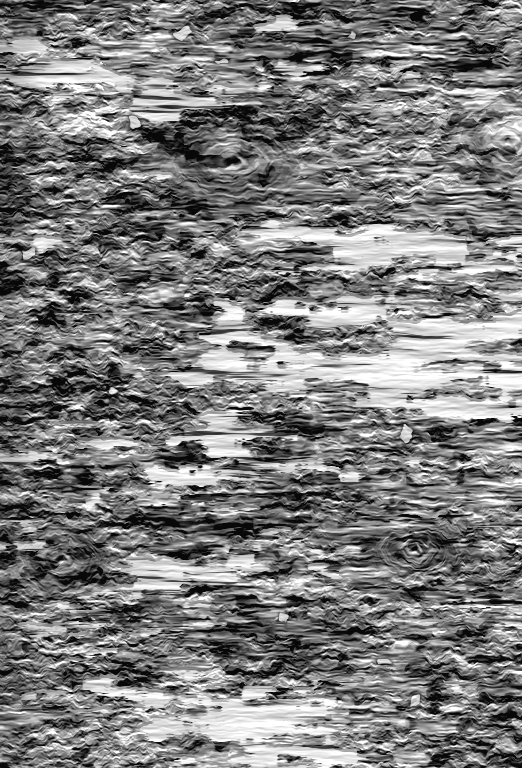
Write a Shadertoy shader that draws this texture.

```glsl
// Weathered tree trunk in black and white: gritty bark over pale, horizontally split wood.

const vec2 LIGHT_STEP = vec2(0.0, 0.0022);

// Elliptical areas: centre.xy, radii.zw
const vec4 BARE_AREAS[6] = vec4[6](
    vec4(0.47, 0.57, 0.25, 0.16), vec4(0.25, 0.25, 0.17, 0.09),
    vec4(0.31, 0.04, 0.14, 0.06), vec4(0.16, 0.91, 0.12, 0.035),
    vec4(0.28, 0.48, 0.06, 0.08), vec4(0.60, 0.52, 0.12, 0.16));
const vec4 BARK_PLATES[4] = vec4[4](
    vec4(0.41, 0.64, 0.13, 0.035), vec4(0.33, 0.13, 0.08, 0.045),
    vec4(0.15, 0.47, 0.09, 0.04), vec4(0.45, 0.55, 0.07, 0.018));
const vec4 KNOTS[4] = vec4[4](
    vec4(0.30, 0.80, 0.10, 0.055), vec4(0.66, 0.83, 0.08, 0.06),
    vec4(0.08, 0.28, 0.07, 0.05), vec4(0.54, 0.29, 0.06, 0.035));

float hash(vec2 p) {
    vec3 q = fract(p.xyx * 0.1031);
    q += dot(q, q.yzx + 33.33);
    return fract((q.x + q.y) * q.z);
}

float noise(vec2 p) {
    vec2 i = floor(p), f = fract(p);
    f = f * f * (3.0 - 2.0 * f);
    return mix(mix(hash(i), hash(i + vec2(1, 0)), f.x),
               mix(hash(i + vec2(0, 1)), hash(i + vec2(1, 1)), f.x), f.y);
}

float fbm(vec2 p, int octaves) {
    float sum = 0.0, total = 0.0, weight = 1.0;
    for (int i = 0; i < octaves; i++) {
        sum += weight * noise(p);
        total += weight;
        weight *= 0.6;
        p = p * 2.0 + 17.3;
    }
    return sum / total;
}

float blob(vec2 p, vec4 area) {
    vec2 d = (p - area.xy) / area.zw;
    return exp(-dot(d, d));
}

// Ragged displacement that breaks up the bark flakes
vec2 crumple(vec2 p, float amount) {
    return p + amount * (vec2(fbm(p * 50.0, 3), fbm(p * 50.0 + 31.7, 3)) - 0.5);
}

float plateAmount(vec2 p) {
    float sum = 0.0;
    for (int i = 0; i < 4; i++) sum += blob(p, BARK_PLATES[i]);
    return min(sum, 1.0);
}

float knotAmount(vec2 p) {
    float sum = 0.0;
    for (int i = 0; i < 4; i++) sum += blob(p, KNOTS[i]);
    return min(sum, 1.0);
}

// Broad crusty zones plus small crumbs lying on the fibres
float roughness(vec2 p) {
    float leftRim = 1.0 - smoothstep(0.0, 0.25, p.x);
    float zones = fbm(p * vec2(6.0, 13.0) + 4.1, 2) - 0.5;
    float crumbs = fbm(p * vec2(22.0, 52.0) + 1.3, 3) - 0.5;
    return smoothstep(-0.06, 0.08, 0.5 * zones + 0.9 * crumbs + 0.03
                      + 0.2 * leftRim + 0.25 * plateAmount(p));
}

// Exposed wood in horizontal strips with torn edges
float bareWood(vec2 p) {
    float bias = -0.22;
    for (int i = 0; i < 6; i++) bias += 0.23 * blob(p, BARE_AREAS[i]);
    bias = min(bias, 0.06) - 0.25 * plateAmount(p) - 0.15 * knotAmount(p);
    float strips = fbm(p * vec2(6.0, 24.0) + 9.6, 2) - 0.5;
    float torn = fbm(p * vec2(24.0, 80.0), 4) - 0.5;
    return smoothstep(-0.02, 0.05, 0.75 * strips + 0.95 * torn + bias);
}

// Height of the surface: fibres, crust and curled knots
float relief(vec2 p, float rough) {
    vec2 w = crumple(p, 0.013);
    float crust = fbm(w * vec2(42.0, 92.0), 4);
    float fibre = fbm(mix(p, w, 0.4) * vec2(20.0, 125.0), 3);
    float height = mix(0.13 + 0.74 * fibre, crust, rough);
    for (int i = 0; i < 4; i++) {
        vec2 d = (w - KNOTS[i].xy) / KNOTS[i].zw;
        float r = length(d + vec2(0.0, 0.2));
        float rings = fbm(vec2(d.x * 2.0, r * 6.0), 3);
        height = mix(height, rings, 0.6 * (1.0 - smoothstep(0.7, 1.2, r)));
    }
    return height;
}

// Pale loose chip: x is its coverage, y its shadow
vec2 chip(vec2 p, vec2 centre, float angle, vec2 size) {
    vec2 d = p - centre;
    d = mat2(cos(angle), sin(angle), -sin(angle), cos(angle)) * d;
    float edge = length(max(abs(d) - 0.5 * size, 0.0)) - 0.5 * size.y;
    return 1.0 - smoothstep(vec2(-0.001), vec2(0.001, 0.007), vec2(edge));
}

void mainImage(out vec4 fragColor, in vec2 fragCoord) {
    vec2 p = fragCoord / iResolution.y;
    float bare = bareWood(p);
    float rough = roughness(p) * (1.0 - bare);
    float height = relief(p, rough);
    float slope = height - relief(p + LIGHT_STEP, rough);

    // Bark lit from above, with crisp voids and pale flecks
    vec2 w = crumple(p, 0.018);
    float pits = fbm(w * vec2(32.0, 80.0) + 2.7, 3);
    float voids = 1.0 - smoothstep(0.33, 0.42, pits);
    float flecks = smoothstep(0.6, 0.7, pits);
    float bark = mix(0.49, 0.46, rough) - 0.08 * plateAmount(p);
    bark += 2.5 * slope + 0.75 * (height - 0.5);
    bark += 0.45 * (fbm(p * vec2(7.0, 16.0) + 6.2, 2) - 0.5);
    bark += 0.16 * flecks - 0.33 * voids * mix(0.75, 1.0, rough);

    // Wood with thin split fibres
    float grain = fbm(vec2(p.x * 9.0, p.y * 150.0 + noise(p * 14.0)), 3);
    float split = 1.0 - smoothstep(0.27, 0.37, grain);
    float wood = 0.87 + 0.5 * (grain - 0.5) - 0.5 * split + 0.9 * slope;
    float overhang = bare * (1.0 - bareWood(p + vec2(0.0, 0.004)));
    float tone = mix(bark, wood, bare) - 0.3 * overhang;

    // Scattered chips
    for (int i = 0; i < 10; i++) {
        float id = float(i);
        vec2 centre = vec2(hash(vec2(id, 3.0)) * iResolution.x / iResolution.y, hash(vec2(id, 8.0)));
        vec2 size = mix(vec2(0.006, 0.004), vec2(0.014, 0.008), hash(vec2(id, 5.0)));
        vec2 flake = chip(w, centre, 3.0 * hash(vec2(id, 6.0)), size);
        tone *= 1.0 - 0.5 * flake.y;
        tone = mix(tone, 0.82 + slope, flake.x);
    }

    tone *= mix(0.8, 1.0, smoothstep(0.0, 0.07, p.x));
    fragColor = vec4(vec3(clamp(tone, 0.03, 1.0)), 1.0);
}
```
